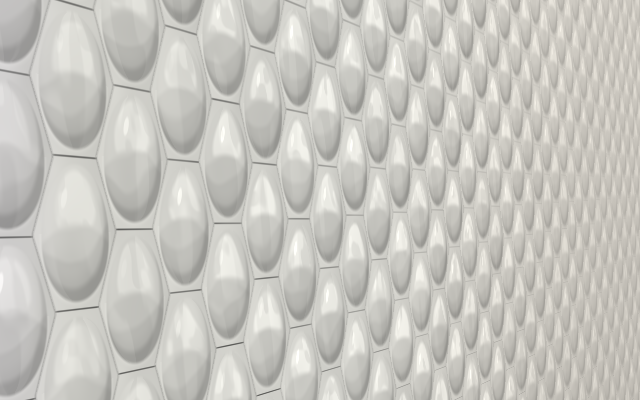
Reproduce this pattern procedurally as a Shadertoy shader.

```glsl
// Wall of glossy white hexagonal tiles with egg-shaped domes, receding to the right.
#define VANISH vec2(2.069, 0.5375)  // vanishing point, in canvas heights
#define DEPTH 2.052                 // distance scale of the receding wall
#define COLUMN_STEP 0.092           // growth of depth per tile column
#define TILE_HEIGHT 0.4167          // tile height at the left edge
#define ROW_OFFSET 0.131            // vertical phase of the rows
#define LEAN 0.018                  // slight tilt of the columns
#define TILT 0.02                   // slight turn of each tile
#define HALF_FLAT 0.34              // half length of the flat tile edges
#define DOME_SIZE vec2(0.53, 0.45)  // dome half axes in tile units
#define JOINT 0.005                 // half width of the flat joints
#define SEAM 0.014                  // half width of the slanted seams

float hash(vec2 p) {
    return fract(sin(dot(p, vec2(127.1, 311.7))) * 4375.85);
}

float noise(vec2 p) {
    vec2 i = floor(p), f = fract(p);
    f = f * f * (3.0 - 2.0 * f);
    return mix(mix(hash(i), hash(i + vec2(1, 0)), f.x),
               mix(hash(i + vec2(0, 1)), hash(i + vec2(1, 1)), f.x), f.y);
}

// Smooth step from 0 to 1 around zero.
float edge(float d, float soft) {
    return smoothstep(-soft, soft, d);
}

// Canvas position to column and row on the wall.
vec2 wallCoords(vec2 p) {
    p.x += LEAN * (p.y - 0.5);
    float w = DEPTH / max(VANISH.x - p.x, 0.05);
    return vec2((w - 1.0) / COLUMN_STEP, ((p.y - VANISH.y) * w + ROW_OFFSET) / TILE_HEIGHT);
}

// Signed distance to the slanted sides, positive inside the tile.
float slantDistance(vec2 c) {
    return 1.0 - HALF_FLAT - (2.0 - 4.0 * HALF_FLAT) * abs(c.y) - abs(c.x);
}

// Offset from the centre of the hexagon that holds g; z is the distance to its sides.
vec3 tileOffset(vec2 g) {
    float x = mod(g.x + 1.0, 2.0) - 1.0, x2 = mod(g.x, 2.0) - 1.0;
    vec2 even = vec2(x, fract(g.y + TILT * x) - 0.5);
    vec2 odd = vec2(x2, fract(g.y + TILT * x2 + 0.5) - 0.5);
    float d = 0.5 * (slantDistance(even) - slantDistance(odd));
    return vec3(d > 0.0 ? even : odd, abs(d));
}

// Thin line that fades instead of widening when it is below a pixel.
float thinLine(float d, float halfWidth, float pixel) {
    float reach = halfWidth + pixel;
    return (1.0 - smoothstep(0.0, reach, d)) * min(1.0, 2.0 * halfWidth / reach);
}

// Brightness of the glazed dome; q is 1 long at its outline.
float domeTone(vec2 q, vec2 id, float soft, float far) {
    float rnd = hash(id), rnd2 = hash(id + 17.0);
    float lon = q.x / sqrt(max(1.0 - q.y * q.y, 0.08));
    float warp = noise(q * 1.7 + id * 5.1) - 0.5;
    float tone = 0.815 + 0.015 * q.y - 0.015 * q.x;

    // Stepped reflections of the room: shoulder, floor, lower rim
    tone -= 0.035 * edge(0.12 + 0.15 * warp - q.y - 0.3 * q.x * q.x, 0.05 + soft);
    tone -= 0.04 * edge(0.35 * q.x * q.x + 0.2 * q.x + 0.25 * warp - 0.42 - q.y, 0.05 + soft);
    float crescent = length(q - vec2(-0.11, 0.17));
    tone -= 0.07 * edge(crescent - 0.98, 0.05 + soft) + 0.04 * smoothstep(0.7, 1.1, crescent);

    // Vertical strips following the curvature
    float strip = noise(vec2(lon * 2.6 + 0.5 * q.y, q.y * 0.9) + id * 7.3);
    tone += 0.032 * (edge(strip - 0.5, 0.07 + soft) - 0.5) / (1.0 + 3.0 * soft);
    tone += 0.025 * warp;

    // Pale arch over the shoulder with a broken white core
    vec2 cap = (q - vec2(-0.05 + 0.1 * (rnd - 0.5), 0.42)) / vec2(0.66, 0.52);
    cap.x *= 1.0 + (0.2 + 0.3 * far) * cap.y;
    float arch = 1.0 - edge(length(cap) + 0.35 * warp - 0.92, 0.1 + soft);
    arch *= edge(cap.y + 0.55 + 0.25 * cap.x * cap.x, 0.12 + soft);
    float core = edge(noise(cap * vec2(2.4, 1.5) + vec2(0.6 * cap.y, 0.0) + id * 3.7) - 0.42, 0.08 + soft);
    tone += arch * mix(0.045, 0.1, far) * (0.55 + 0.6 * core);

    // Small glint
    vec2 glint = (q - vec2(-0.32 + 0.3 * (rnd2 - 0.5), 0.5)) / vec2(0.1, 0.17);
    glint.x -= 0.5 * glint.y;
    return tone + 0.1 * rnd2 * (1.0 - edge(length(glint) - 0.85, 0.2 + soft));
}

void mainImage(out vec4 fragColor, in vec2 fragCoord) {
    vec2 p = fragCoord / iResolution.y;
    vec2 wall = wallCoords(p);
    vec2 pixel = abs(wallCoords(p + 1.0 / iResolution.y) - wall);
    vec3 tile = tileOffset(wall);
    vec2 c = tile.xy;
    vec2 id = floor((wall - c) * 2.0 + 0.5);
    float soft = pixel.x;
    float far = smoothstep(0.1, 0.8, p.x);

    // Flat rim and the dome on it
    float rim = 0.815 - 0.05 * c.x + 0.03 * (noise(wall * vec2(3.0, 5.0)) - 0.5);
    vec2 q = c / DOME_SIZE;
    q.x *= 1.0 + 0.07 * q.y;
    float r = length(q);
    rim += 0.025 * (1.0 - smoothstep(1.0, 1.1, r)) * step(q.y, 0.0);
    float tone = mix(rim, domeTone(q, id, soft, far), 1.0 - edge(r - 1.0, 0.02 + soft));
    tone += 0.02 * (hash(id + 5.0) - 0.5);

    // Seams: faint along the sides, dark at top and bottom
    tone -= 0.12 * thinLine(tile.z, SEAM, pixel.x + 0.6 * pixel.y);
    float flatEnd = 1.0 - edge(abs(c.x) - HALF_FLAT, 0.02 + pixel.x);
    float joint = thinLine(0.5 - abs(c.y), JOINT, pixel.y) * flatEnd;
    float wear = 0.6 + 0.4 * noise(wall * vec2(2.0, 1.0) + 3.0);
    tone = mix(tone, 0.25, joint * wear * mix(1.0, 0.25, smoothstep(0.5, 1.2, p.x)));

    // Contrast loss with distance and warmer light to the right
    tone = mix(tone, 0.77, 0.5 * smoothstep(1.1, 1.6, p.x));
    tone += 0.05 * (p.y - 0.5) * smoothstep(0.5, 1.6, p.x);
    vec3 tint = mix(vec3(1.0, 0.998, 0.97), vec3(1.0, 0.98, 0.94), smoothstep(0.8, 1.6, p.x));
    tint += vec3(0.0, -0.005, 0.02) * (1.0 - smoothstep(0.0, 0.2, p.x));
    fragColor = vec4(clamp(tone * tint, 0.0, 1.0), 1.0);
}
```
